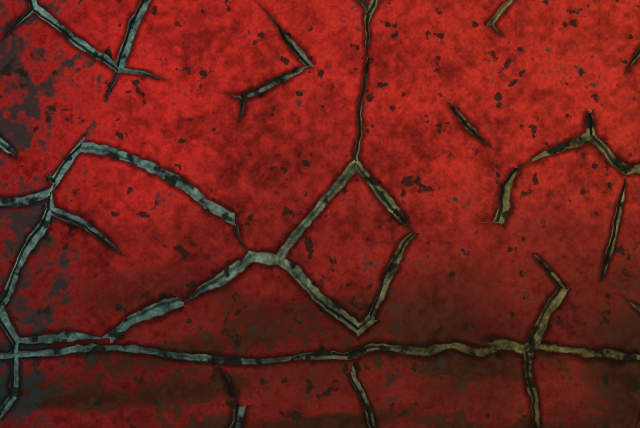
Write a Shadertoy shader that draws this texture.

```glsl
// Weathered red paint split by branching grey-green cracks, with dark streaks of grime.

const vec3 RED_BRIGHT   = vec3(0.63, 0.155, 0.115);
const vec3 RED_DEEP     = vec3(0.41, 0.122, 0.092);
const vec3 GRIME_BROWN  = vec3(0.17, 0.112, 0.065);
const vec3 GRIME_TEAL   = vec3(0.12, 0.165, 0.16);
const vec3 CRACK_TEAL   = vec3(0.32, 0.43, 0.40);
const vec3 CRACK_OLIVE  = vec3(0.40, 0.37, 0.21);
const vec3 FISSURE      = vec3(0.065, 0.065, 0.05);
const float CELLS       = 3.5;    // crack cells per canvas height
const float CRACK_HALF  = 0.0125; // half width of the widest crack
const float WARP        = 0.085;  // bending of the cracks
const float STREAK_FREQ = 21.0;   // grime streaks per canvas height
const float STREAK_TILT = 0.07;

float hash(vec2 p) {
    vec3 q = fract(p.xyx * vec3(0.1031, 0.1030, 0.0973));
    q += dot(q, q.yzx + 33.33);
    return fract((q.x + q.y) * q.z);
}

vec2 hash2(vec2 p) {
    return vec2(hash(p + 3.7), hash(p + 91.3));
}

float noise(vec2 p) {
    vec2 i = floor(p), f = fract(p);
    f = f * f * (3.0 - 2.0 * f);
    return mix(mix(hash(i), hash(i + vec2(1, 0)), f.x),
               mix(hash(i + vec2(0, 1)), hash(i + vec2(1, 1)), f.x), f.y);
}

float fbm(vec2 p) {
    float sum = 0.0, amp = 0.5;
    for (int i = 0; i < 5; i++) {
        sum += amp * noise(p);
        p = mat2(1.6, 1.2, -1.2, 1.6) * p + 17.3;
        amp *= 0.5;
    }
    return sum / 0.97;
}

vec2 noise2(vec2 p) {
    return vec2(noise(p), noise(p + 57.1)) - 0.5;
}

vec2 cellPoint(vec2 id) {
    return id + 0.5 + 0.86 * (hash2(id + 40.0) - 0.5);
}

// Closest crack: signed offset from its middle, half width, edge hash, uprightness
vec4 crackNet(vec2 p) {
    vec2 q = p * CELLS, base = floor(q), homeId = base;
    float nearest = 1e3;
    for (int j = -1; j <= 1; j++)
    for (int i = -1; i <= 1; i++) {
        vec2 id = base + vec2(i, j), r = cellPoint(id) - q;
        if (dot(r, r) < nearest) { nearest = dot(r, r); homeId = id; }
    }
    vec2 home = cellPoint(homeId) - q;
    float fade = noise(q * 1.6 + 7.0);
    float best = 1e3;
    vec4 crack = vec4(1.0, 0.0, 0.0, 0.0);
    for (int j = -2; j <= 2; j++)
    for (int i = -2; i <= 2; i++) {
        vec2 id = homeId + vec2(i, j);
        if (i == 0 && j == 0) continue;
        vec2 r = cellPoint(id) - q, normal = normalize(r - home);
        float d = dot(0.5 * (home + r), normal) / CELLS;
        float h = hash((id + homeId) * 1.37 + 211.0);
        float width = CRACK_HALF * (0.5 + 0.5 * h);
        width = mix(-0.008, width, smoothstep(0.6, 1.05, h + fade));
        if (d - width < best) {
            best = d - width;
            crack = vec4(d * (normal.x > 0.0 ? 1.0 : -1.0), width, h, abs(normal.x));
        }
    }
    return crack;
}

void mainImage(out vec4 fragColor, in vec2 fragCoord) {
    float px = 1.0 / iResolution.y;
    vec2 p = fragCoord * px;
    float across = fragCoord.x / iResolution.x;
    float broad = fbm(p * 3.0 + 5.0), blotch = fbm(p * 13.0);
    float grain = fbm(p * 60.0 + 31.0), fine = noise(p * 190.0);

    // Paint: bright above, deep below, mottled and grainy
    vec3 col = mix(RED_DEEP, RED_BRIGHT, smoothstep(0.05, 0.85, p.y + 0.7 * (broad - 0.5)));
    col *= 1.0 + 0.5 * (blotch - 0.5) + 0.65 * (grain - 0.5) + 0.16 * (fine - 0.5);
    col.g *= mix(0.82, 1.08, across);

    // Grime: tilted streaks and brown stain below, teal patches on the left
    float low = 1.0 - smoothstep(0.12, 0.52, p.y - 0.06 * across);
    float y = p.y - STREAK_TILT * p.x + 0.03 * (noise(p * 4.0) - 0.5);
    float streak = noise(vec2(p.x * 2.6, y * STREAK_FREQ)) + 0.7 * (blotch - 0.5) + 0.8 * (grain - 0.5);
    float grime = low * smoothstep(0.42, 0.78, streak);
    float stain = smoothstep(0.45, 0.85, broad + 0.35 * across * low + 0.4 * (grain - 0.5)) * low;
    col = mix(col, GRIME_BROWN * (0.6 + 0.8 * grain), 0.85 * max(grime, stain));
    float leftSide = 1.0 - smoothstep(0.0, 0.22, across);
    float patches = smoothstep(0.62, 0.85, 0.5 * blotch + 0.5 * grain + 0.26 * leftSide);
    col = mix(col, GRIME_TEAL, 0.85 * patches);
    float specks = smoothstep(0.68, 0.79, fbm(p * 36.0 + 83.0));
    col = mix(col, FISSURE * 1.6, 0.75 * specks);

    // Cracks: bent cell borders joined by one long level seam
    vec2 bent = p + WARP * noise2(p * 3.2) + 0.014 * noise2(p * 16.0) + 0.005 * noise2(p * 60.0);
    vec4 crack = crackNet(bent + 4.0);
    float seam = bent.y - 0.175;
    float seamHalf = CRACK_HALF * mix(0.3, 0.9, noise(vec2(p.x * 6.0, 2.0)));
    if (abs(seam) - seamHalf < abs(crack.x) - crack.y) crack = vec4(seam, seamHalf, 0.8, 0.5);
    float edge = abs(crack.x) - crack.y + 0.005 * (grain - 0.5);
    float present = smoothstep(-0.004, 0.004, crack.y);

    // Dark rim, mottled filling, fissure along one side
    float rim = 1.0 - smoothstep(0.0, 0.016, edge);
    col *= 1.0 - 0.5 * rim * present;
    vec3 filling = mix(CRACK_TEAL, CRACK_OLIVE, smoothstep(0.15, 0.8, across));
    filling *= 0.35 + 1.1 * fbm(p * 48.0 + 9.0) + 0.3 * (fine - 0.5);
    filling *= mix(0.72, 1.0, smoothstep(0.0, 0.5, p.y));
    filling = mix(filling, FISSURE, 0.8 * smoothstep(0.54, 0.7, fbm(p * 38.0 + 61.0)));
    col = mix(col, filling, 1.0 - smoothstep(-px, px, edge));
    float offset = crack.x - 0.45 * crack.y * (noise(p * 9.0) * 2.0 - 0.2);
    float fissure = 1.0 - smoothstep(0.0015, 0.0015 + 1.5 * px, abs(offset));
    float strength = smoothstep(0.35, 0.85, crack.w * 0.7 + 0.5 * noise(p * 5.0 + 3.0));
    col = mix(col, FISSURE, 0.9 * fissure * strength * present);

    fragColor = vec4(clamp(col, 0.0, 1.0), 1.0);
}
```
